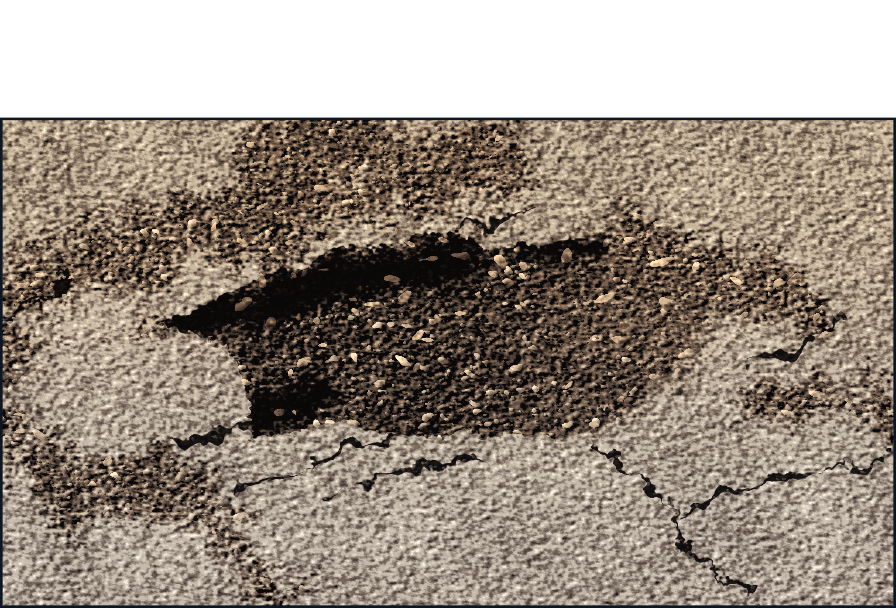
Write a WebGL 2 fragment shader that draws this texture.

```glsl
#version 300 es
precision highp float;
uniform vec2 u_resolution;
out vec4 fragColor;

#define CANVAS vec2(7.68, 5.22)
#define HORIZON 4.21
#define FRAME_WIDTH 0.018
#define ROAD_TONE 0.8
#define DIRT_TONE 0.4
#define CRACK_WIDTH 0.024

float hash(vec2 p) {
    vec3 q = fract(p.xyx * vec3(0.1031, 0.103, 0.0973));
    q += dot(q, q.yzx + 33.33);
    return fract((q.x + q.y) * q.z);
}

float noise(vec2 p) {
    vec2 c = floor(p), f = fract(p), e = vec2(1, 0);
    f = f * f * (3.0 - 2.0 * f);
    return mix(mix(hash(c), hash(c + e), f.x), mix(hash(c + e.yx), hash(c + 1.0), f.x), f.y);
}

float fbm(vec2 p) {
    float sum = 0.0;
    for (float gain = 0.5; gain > 0.05; gain *= 0.5) {
        sum += gain * noise(p);
        p = mat2(1.6, 1.2, -1.2, 1.6) * p + 7.3;
    }
    return sum;
}

float segment(vec2 p, float ax, float ay, float bx, float by) {
    vec2 pa = p - vec2(ax, ay), ba = vec2(bx - ax, by - ay);
    return length(pa - ba * clamp(dot(pa, ba) / dot(ba, ba), 0.0, 1.0));
}

// Signed distance to the broken rim, negative inside
float cavity(vec2 p) {
    vec2 rim[20] = vec2[20](
        vec2(1.33, 2.44), vec2(1.8, 2.6), vec2(2.3, 2.87), vec2(3, 3.07), vec2(3.85, 3.22),
        vec2(4.2, 3.1), vec2(4.55, 3.07), vec2(5.2, 3.17), vec2(5.6, 2.92), vec2(6.1, 2.77),
        vec2(6.4, 2.6), vec2(6.1, 2.12), vec2(5.6, 1.82), vec2(5.2, 1.5), vec2(4.3, 1.47),
        vec2(3.45, 1.48), vec2(2.9, 1.58), vec2(2.15, 1.44), vec2(2.12, 1.77), vec2(1.95, 2.22));
    float d = 100.0, side = 1.0;
    for (int i = 0; i < 20; i++) {
        vec2 a = rim[i], b = rim[(i + 19) % 20], e = b - a, w = p - a;
        d = min(d, segment(p, a.x, a.y, b.x, b.y));
        bvec3 c = bvec3(p.y >= a.y, p.y < b.y, e.x * w.y > e.y * w.x);
        if (all(c) || all(not(c))) side = -side;
    }
    return side * d;
}

float cracks(vec2 p) {
    float d = segment(p, 5.1, 1.42, 5.75, 0.87);
    d = min(d, segment(p, 5.75, 0.87, 5.8, 0.57));
    d = min(d, segment(p, 5.8, 0.57, 6.4, 0.2));
    d = min(d, segment(p, 5.8, 0.85, 7.6, 1.32));
    d = min(d, segment(p, 2.1, 1.05, 3.45, 1.47));
    d = min(d, segment(p, 2.7, 0.92, 4.1, 1.28));
    d = min(d, segment(p, 6.4, 2.07, 7.25, 2.5));
    d = min(d, segment(p, 0.0, 2.42, 0.65, 2.84));
    d = min(d, segment(p, 1.4, 1.37, 2.15, 1.62));
    return min(d, segment(p, 3.8, 3.25, 4.6, 3.42));
}

// Loose soil lying on the road
float soil(vec2 p) {
    float d = segment(p, 2.4, 4.0, 4.1, 3.75) - 0.36;
    d = min(d, segment(p, 0.3, 2.75, 3.2, 3.6) - 0.3);
    d = min(d, segment(p, 0.1, 2.2, 1.3, 2.42) - 0.13);
    d = min(d, segment(p, 0.1, 1.25, 1.1, 1.0) - 0.27);
    d = min(d, segment(p, 1.1, 1.0, 2.3, 0.4) - 0.2);
    d = min(d, segment(p, 5.4, 2.95, 6.6, 2.7) - 0.3);
    return min(d, segment(p, 6.4, 1.8, 7.6, 1.75) - 0.1);
}

// Scattered stones: coverage, tone, cast shadow
vec3 stones(vec2 p, float scale, float amount, float stretch) {
    vec2 q = p * vec2(scale, scale * 1.4);
    float soft = scale * CANVAS.x / u_resolution.x, chip = 0.4 * noise(q * 3.5) - 0.2;
    vec3 s = vec3(0);
    for (int k = 0; k < 9; k++) {
        vec2 id = floor(q) + vec2(k % 3 - 1, k / 3 - 1), key = id + scale * 7.0;
        if (hash(key + 3.7) > amount) continue;
        float size = hash(key + 11.0), turn = 6.28 * hash(key + 23.0);
        vec2 d = q - id - 0.15 - 0.7 * vec2(hash(key), hash(key + 41.0));
        mat2 spin = mat2(cos(turn), stretch * sin(turn), -sin(turn), stretch * cos(turn));
        float r = 0.14 + 0.28 * size * size, body = length(spin * d) + chip;
        float cover = 1.0 - smoothstep(r - soft * 0.6, r + soft * 0.4, body);
        s.z = max(s.z, 1.0 - smoothstep(r * 0.7, r * 1.2, length(spin * (d + vec2(-0.2, 0.18)))));
        if (cover > s.x) s.xy = vec2(cover, 0.45 + 0.6 * hash(key + 57.0) + 1.2 * (d.y - d.x));
    }
    return s;
}

vec3 earthRamp(float t) {
    vec3 c = mix(vec3(0.035, 0.03, 0.03), vec3(0.26, 0.23, 0.21), smoothstep(0.0, 0.28, t));
    c = mix(c, vec3(0.45, 0.38, 0.33), smoothstep(0.25, 0.52, t));
    c = mix(c, vec3(0.61, 0.56, 0.5), smoothstep(0.5, 0.75, t));
    c = mix(c, vec3(0.78, 0.73, 0.65), smoothstep(0.72, 0.95, t));
    return mix(c, vec3(1, 0.96, 0.88), smoothstep(0.98, 1.45, t));
}

void main() {
    vec2 p = gl_FragCoord.xy / u_resolution * CANVAS, g = p * vec2(20, 29);
    float pixel = CANVAS.y / u_resolution.y, broad = fbm(p * 1.7 + 9.0) - 0.47;
    vec2 warp = vec2(fbm(p * 5.0), fbm(p * 5.0 + 31.0)) - 0.47, rough = p + 0.2 * warp;
    float speck = noise(p * vec2(34, 42)) - 0.5;
    float grain = 1.3 * (fbm(g) - fbm(g + vec2(-0.5, 0.55))) + 0.65 * speck;
    // Road, soil and cracks
    float patchy = 0.9 * broad + 0.35 * warp.x + 0.25 * speck;
    float dirt = 1.0 - smoothstep(-0.17, 0.17, soil(rough) + patchy);
    float tone = mix(ROAD_TONE + grain * 0.85, DIRT_TONE + grain * 1.1, dirt) + broad * 0.33;
    float width = CRACK_WIDTH * (2.4 * noise(p * 7.0) - 0.3);
    float gap = cracks(p + warp * 0.34 + speck * 0.03);
    tone *= mix(0.1, 1.0, smoothstep(width - pixel, width + pixel, gap));
    // Hole floor with a crumbling right bank
    float rim = cavity(rough + speck * 0.05), bank = smoothstep(4.7, 6.1, p.x);
    float hole = 1.0 - smoothstep(-0.01 - 0.3 * bank, 0.01 + 0.12 * bank, rim + patchy * 0.5 * bank);
    float ground = 0.17 + 0.24 * smoothstep(3.4, 6.0, p.x) + grain * 0.95 + broad * 0.3;
    tone = mix(tone, ground, hole);
    // Loose stones and pale leaves
    float loose = max(dirt, hole), scatter = mix(0.3, 0.95, loose);
    vec3 gravel = stones(p, 14.0, 0.65, 1.4), rubble = stones(p + 4.0, 7.5, 0.33, 1.5);
    vec3 leaves = stones(p + 9.0, 4.2, 0.35, 2.3);
    float leaf = leaves.x * loose * 0.9;
    tone *= 1.0 - 0.85 * scatter * max(gravel.z * loose, rubble.z);
    tone = mix(tone, gravel.y * (1.0 - 0.15 * hole) + grain * 0.4, gravel.x * scatter * 0.75);
    tone = mix(tone, rubble.y + grain * 0.6, rubble.x * scatter);
    tone = mix(tone, leaves.y + 0.22 + grain * 0.6, leaf);
    // Deep shade beneath the rim
    float shade = segment(rough, 1.5, 2.42, 2.5, 2.6) - 0.17;
    shade = min(shade, segment(rough, 2.4, 2.68, 3.95, 3.02) - 0.2);
    shade = min(shade, segment(rough, 2.2, 1.65, 2.7, 1.84) - 0.17);
    shade = min(shade, segment(rough, 4.55, 3.04, 5.15, 3.1) - 0.09);
    float dark = hole * (1.0 - smoothstep(-0.09, 0.1, shade + speck * 0.16));
    tone *= 1.0 - dark * mix(0.92, 0.45, leaf);
    // Warm far ground, cooler near ground
    vec3 color = earthRamp(tone) * mix(vec3(1), vec3(1.06, 0.97, 0.87), max(loose * 0.6, leaf));
    color *= mix(vec3(0.99, 1, 1.03), vec3(1.02, 0.99, 0.95), smoothstep(0.5, 3.8, p.y));
    // Thin frame and blank band
    float inset = min(min(p.x, CANVAS.x - p.x), min(p.y, HORIZON - p.y));
    color = mix(vec3(0.05, 0.09, 0.14), color, smoothstep(FRAME_WIDTH, FRAME_WIDTH + pixel, inset));
    color = mix(color, vec3(1), smoothstep(-pixel, pixel, p.y - HORIZON));
    fragColor = vec4(clamp(color, 0.0, 1.0), 1);
}
```
